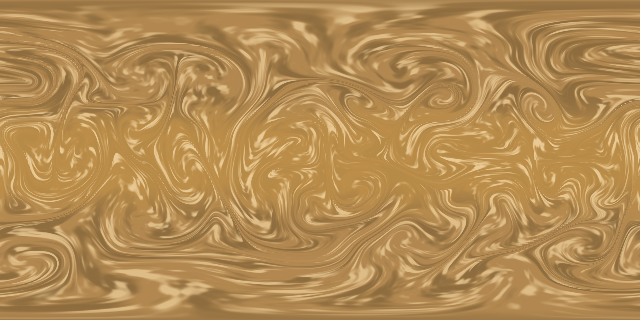
A Shadertoy shader for this texture:

```glsl
// Swirling gas-giant cloud deck, unrolled from a sphere to a flat map.
// Each point is traced back through a vortex flow on the sphere, then
// fine noise is read there, so round grains are drawn out into streaks.
#define VORTEX_FREQ 1.75
#define VORTEX_POWER 1.0
#define JET_POWER 0.22
#define JET_BANDS 7.0
#define FLOW_TIME 0.95
#define FLOW_STEPS 14
#define GRAIN_FREQ 18.0
#define EQUATOR_COLOR vec3(0.735, 0.555, 0.285)
#define TEMPERATE_COLOR vec3(0.700, 0.535, 0.315)
#define LIGHT_COLOR vec3(0.915, 0.790, 0.580)
#define DARK_COLOR vec3(0.555, 0.425, 0.245)

const float PI = 3.14159265;

float hash(vec3 p) {
    p = fract(p * 0.1031);
    p += dot(p, p.zyx + 31.32);
    return fract((p.x + p.y) * p.z);
}

// Value noise: x holds the value, yzw its gradient
vec4 noiseGrad(vec3 p) {
    vec3 i = floor(p), f = p - i;
    vec3 u = f * f * f * (f * (f * 6.0 - 15.0) + 10.0);
    vec3 du = 30.0 * f * f * (f - 1.0) * (f - 1.0);
    vec2 e = vec2(0.0, 1.0);
    float a = hash(i), b = hash(i + e.yxx), c = hash(i + e.xyx), d = hash(i + e.yyx);
    float a1 = hash(i + e.xxy), b1 = hash(i + e.yxy), c1 = hash(i + e.xyy), d1 = hash(i + e.yyy);
    float x00 = mix(a, b, u.x), x10 = mix(c, d, u.x);
    float x01 = mix(a1, b1, u.x), x11 = mix(c1, d1, u.x);
    float y0 = mix(x00, x10, u.y), y1 = mix(x01, x11, u.y);
    float gx = mix(mix(b - a, d - c, u.y), mix(b1 - a1, d1 - c1, u.y), u.z);
    float gy = mix(x10 - x00, x11 - x01, u.z);
    return vec4(mix(y0, y1, u.z), du * vec3(gx, gy, y1 - y0));
}

float noise(vec3 p) { return noiseGrad(p).x; }

// Tangent velocity: curl of a noise potential plus east-west jets
vec3 flow(vec3 p) {
    vec3 slope = VORTEX_FREQ * noiseGrad(p * VORTEX_FREQ + 23.7).yzw;
    float calmPole = 1.0 - 0.7 * pow(abs(p.y), 4.0);
    vec3 vortex = VORTEX_POWER * calmPole * cross(p, slope);
    vec3 jet = JET_POWER * cos(JET_BANDS * p.y) * vec3(p.z, 0.0, -p.x);
    return vortex + jet;
}

// Follow the flow backwards with midpoint steps
vec3 traceBack(vec3 p) {
    float dt = FLOW_TIME / float(FLOW_STEPS);
    for (int i = 0; i < FLOW_STEPS; i++) {
        vec3 middle = normalize(p - 0.5 * dt * flow(p));
        p = normalize(p - dt * flow(middle));
    }
    return p;
}

void mainImage(out vec4 fragColor, in vec2 fragCoord) {
    // Longitude and latitude to a point on the unit sphere
    vec2 uv = fragCoord / iResolution.xy;
    float lon = 2.0 * PI * uv.x, lat = PI * (uv.y - 0.5);
    vec3 p = vec3(cos(lat) * cos(lon), sin(lat), cos(lat) * sin(lon));
    vec3 q = traceBack(p);

    // Grains, faded where the shear makes them too fine to resolve
    float footprint = GRAIN_FREQ * max(length(dFdx(q)), length(dFdy(q)));
    float coarse = mix(0.5, noise(q * GRAIN_FREQ + 5.0), 1.0 - smoothstep(0.6, 1.5, footprint));
    float fine = mix(0.5, noise(q * GRAIN_FREQ * 2.03 + 41.0), 1.0 - smoothstep(0.3, 0.8, footprint));
    float grain = mix(coarse, fine, 0.35);
    float patches = noise(q * 3.5 + 11.0) - 0.5;
    float shade = mix(grain, noise(q * GRAIN_FREQ * 0.5 + 67.0), 0.5);

    // Light wisps everywhere, dark smudges away from the equator
    float away = smoothstep(0.2, 0.65, abs(p.y) + 0.15 * patches);
    float light = smoothstep(0.5, 0.8, grain + 0.16 * patches);
    float dark = (0.12 + 0.88 * away) * (1.0 - smoothstep(0.27, 0.55, shade));

    vec3 color = mix(EQUATOR_COLOR, TEMPERATE_COLOR, away);
    color = mix(color, DARK_COLOR, dark);
    color = mix(color, LIGHT_COLOR, light * (1.0 - 0.2 * away));

    // Dull cap at either pole
    float cap = smoothstep(0.46, 0.5, abs(uv.y - 0.5));
    color = mix(color, mix(DARK_COLOR, TEMPERATE_COLOR, 0.5), 0.7 * cap);
    fragColor = vec4(color, 1.0);
}
```
